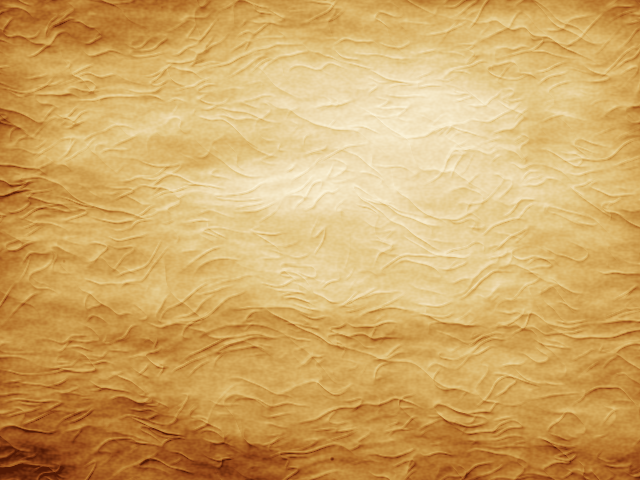
Reproduce this texture procedurally as a WebGL 2 fragment shader.

```glsl
#version 300 es
precision highp float;
// Aged golden parchment: pale glow, scorched borders, wrinkles and fibre grain.
uniform vec2 u_resolution;
out vec4 fragColor;

vec2 hashGradient(vec2 cell) {
  vec3 q = fract(vec3(cell.xyx) * vec3(0.1031, 0.1030, 0.0973));
  q += dot(q, q.yzx + 33.33);
  float angle = 6.2832 * fract((q.x + q.y) * q.z);
  return vec2(cos(angle), sin(angle));
}

float gradientNoise(vec2 p) {
  vec2 i = floor(p), f = p - i;
  vec2 s = f * f * f * (f * (f * 6.0 - 15.0) + 10.0);
  float a = dot(hashGradient(i), f);
  float b = dot(hashGradient(i + vec2(1, 0)), f - vec2(1, 0));
  float c = dot(hashGradient(i + vec2(0, 1)), f - vec2(0, 1));
  float d = dot(hashGradient(i + vec2(1, 1)), f - vec2(1, 1));
  return mix(mix(a, b, s.x), mix(c, d, s.x), s.y);
}

float fbm(vec2 p) {
  float sum = 0.0, amplitude = 1.0;
  for (int i = 0; i < 5; i++) {
    sum += amplitude * gradientNoise(p);
    p = mat2(1.7, 0.5, -0.5, 1.9) * p + 7.3;
    amplitude *= 0.55;
  }
  return sum;
}

mat2 rotation(float angle) {
  float c = cos(angle), s = sin(angle);
  return mat2(c, s, -s, c);
}

// Soft elliptical stain in 0..1 canvas coordinates.
float stain(vec2 uv, vec2 center, vec2 radius) {
  vec2 q = (uv - center) / radius;
  return exp(-dot(q, q));
}

// Height of the paper: broken ridges that run mostly sideways.
float wrinkleHeight(vec2 p) {
  vec2 warp = vec2(gradientNoise(p * 4.0 + 3.0), gradientNoise(p * 5.0 + 19.0));
  p += 0.07 * warp;
  p += 0.012 * vec2(gradientNoise(p * 21.0), gradientNoise(p * 23.0 + 8.0));
  float height = 0.0;
  for (int i = 0; i < 4; i++) {
    float k = float(i);
    vec2 q = rotation(0.38 - 0.24 * k) * p * (1.0 + 0.45 * k);
    float ridge = exp(-14.0 * abs(gradientNoise(q * vec2(5.0, 15.0) + 31.0 * k)));
    float gaps = smoothstep(-0.08, 0.35, gradientNoise(q * vec2(6.0, 9.0) + 57.0 + k * 11.0));
    height += ridge * gaps / (1.0 + 0.3 * k);
  }
  return height + 0.35 * gradientNoise(p * vec2(20.0, 48.0));
}

// Seven evenly spaced tones from scorched brown to cream.
vec3 parchment(float tone) {
  vec3 color = mix(vec3(0.32, 0.10, 0.02), vec3(0.57, 0.27, 0.09), clamp(tone + 1.0, 0.0, 1.0));
  color = mix(color, vec3(0.70, 0.44, 0.16), clamp(tone, 0.0, 1.0));
  color = mix(color, vec3(0.78, 0.58, 0.27), clamp(tone - 1.0, 0.0, 1.0));
  color = mix(color, vec3(0.85, 0.69, 0.39), clamp(tone - 2.0, 0.0, 1.0));
  color = mix(color, vec3(0.89, 0.78, 0.53), clamp(tone - 3.0, 0.0, 1.0));
  color = mix(color, vec3(0.93, 0.85, 0.68), clamp(tone - 4.0, 0.0, 1.0));
  return mix(color, vec3(0.98, 0.94, 0.83), clamp((tone - 5.0) * 0.7, 0.0, 1.0));
}

void main() {
  vec2 uv = gl_FragCoord.xy / u_resolution;
  vec2 p = gl_FragCoord.xy / u_resolution.y;

  // Broad glow and darkened borders, with uneven outlines.
  vec2 w = uv + 0.05 * vec2(fbm(p * vec2(3.0, 6.0)), fbm(p * vec2(3.0, 7.0) + 40.0));
  float tone = 2.05 + 2.9 * stain(w, vec2(0.59, 0.66), vec2(0.47, 0.37));
  tone += 0.9 * stain(w, vec2(0.66, 0.79), vec2(0.20, 0.13));
  tone += 0.7 * stain(w, vec2(0.42, 0.61), vec2(0.20, 0.06));
  tone += 0.8 * stain(w, vec2(0.12, 0.70), vec2(0.12, 0.04));
  tone += 0.6 * stain(w, vec2(0.62, 0.38), vec2(0.20, 0.06));
  vec2 border = min(w, 1.0 - w);
  tone -= 0.9 * exp(-border.x * 18.0) + 1.1 * exp(-border.y * 17.0);

  // Scorched patches and shadowed folds.
  tone -= 1.2 * stain(w, vec2(0.02, 0.61), vec2(0.13, 0.07));
  tone -= 1.3 * stain(w, vec2(0.22, 0.12), vec2(0.15, 0.06));
  tone -= 1.3 * stain(w, vec2(0.04, 0.05), vec2(0.12, 0.10));
  tone -= 1.2 * stain(w, vec2(0.37, 0.05), vec2(0.14, 0.06));
  tone -= 0.7 * stain(w, vec2(0.72, 0.06), vec2(0.25, 0.05));
  tone -= 0.9 * stain(w, vec2(0.33, 0.31), vec2(0.18, 0.06));
  tone -= 0.9 * stain(w, vec2(0.69, 0.31), vec2(0.20, 0.025));
  tone -= 0.9 * stain(w, vec2(0.30, 0.695), vec2(0.14, 0.025));
  tone -= 0.7 * stain(w, vec2(0.83, 0.72), vec2(0.035, 0.08));
  tone -= 0.6 * stain(w, vec2(0.20, 0.94), vec2(0.22, 0.05));

  // Sideways cloudy streaks, weaker inside the glow.
  float rough = 1.0 - 0.5 * stain(uv, vec2(0.62, 0.68), vec2(0.35, 0.28));
  tone += rough * 1.1 * fbm(rotation(0.12) * p * vec2(3.5, 11.0) + 5.0);
  tone += rough * 0.55 * fbm(p * vec2(14.0, 38.0) + 80.0);

  // Wrinkles lit from the upper left.
  float height = wrinkleHeight(p);
  float relief = height - wrinkleHeight(p + vec2(-0.0025, 0.0045));
  tone += clamp(relief * 2.6, -1.7, 1.0) * (0.5 + 0.5 * rough);

  // Fibre grain and sparse brown flecks.
  tone += 0.45 * gradientNoise(p * vec2(120.0, 170.0)) + 0.3 * gradientNoise(p * 75.0);
  tone -= 2.0 * smoothstep(0.60, 0.72, gradientNoise(p * 34.0 + 12.0));
  fragColor = vec4(parchment(tone), 1.0);
}
```
